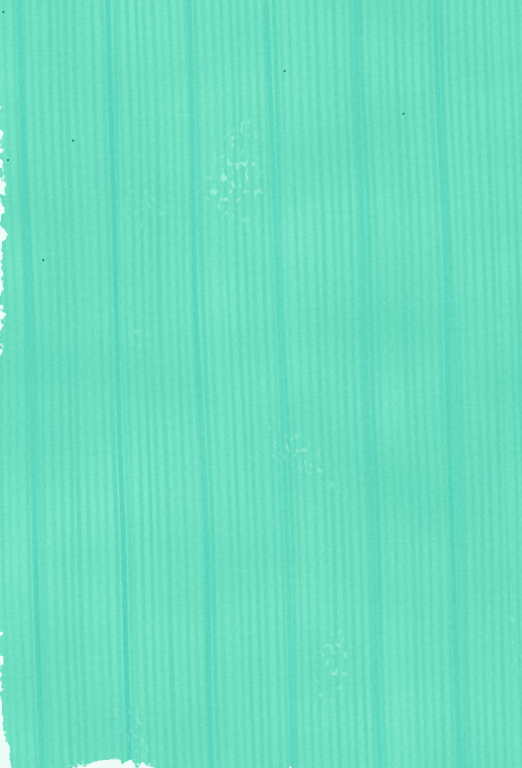
A Shadertoy shader for this texture:

```glsl
// Mint paint with thin, hand-drawn vertical lines that drift sideways down the sheet.
// Wobbling fine lines and bolder pairs are layered over a mottled wash, then
// paper grain, worn pale flecks, bare ragged edges and a few dark specks are added.

float hash(vec2 p) {
    vec3 q = fract(p.xyx * vec3(0.1031, 0.1030, 0.0973));
    q += dot(q, q.yzx + 33.33);
    return fract((q.x + q.y) * q.z);
}

// Gradient noise, roughly -0.7 to 0.7
float corner(vec2 cell, vec2 offset) {
    float angle = 6.2832 * hash(cell);
    return dot(vec2(cos(angle), sin(angle)), offset);
}

float noise(vec2 p) {
    p += 100.0;
    vec2 i = floor(p), f = fract(p);
    vec2 u = f * f * f * (f * (f * 6.0 - 15.0) + 10.0);
    float low = mix(corner(i, f), corner(i + vec2(1, 0), f - vec2(1, 0)), u.x);
    float high = mix(corner(i + vec2(0, 1), f - vec2(0, 1)), corner(i + 1.0, f - 1.0), u.x);
    return mix(low, high, u.y);
}

float band(float dist, float halfWidth, float blur) {
    return 1.0 - smoothstep(halfWidth - blur, halfWidth + blur, abs(dist));
}

// Closely spaced faint lines, each with its own wobble, width and strength
float fineLines(float x, float y) {
    float pitch = 0.0113, ink = 0.0;
    float cell = floor(x / pitch);
    for (float k = -1.0; k <= 1.0; k++) {
        float id = cell + k;
        float seed = hash(vec2(id, 7.0));
        float wobble = 0.0022 * noise(vec2(id * 3.7, y * 4.0)) + 0.0025 * (seed - 0.5);
        float halfWidth = 0.0021 + 0.0011 * hash(vec2(id, 19.0));
        float strength = 0.42 + 0.3 * hash(vec2(id, 31.0)) + 0.35 * noise(vec2(id * 5.3, y * 5.0));
        ink = max(ink, strength * band(x - (id + 0.5) * pitch - wobble, halfWidth, 0.0015));
    }
    return ink;
}

// Bolder lines in pairs that part and merge along their length
float boldLines(float x, float y) {
    float pitch = 0.109, ink = 0.0;
    float id = floor(x / pitch);
    float center = (id + 0.24) * pitch + 0.012 * (hash(vec2(id, 3.0)) - 0.5);
    for (float k = 0.0; k < 2.0; k++) {
        float path = center + k * (0.008 + 0.006 * noise(vec2(id * 4.1, y * 2.0)))
                   + 0.004 * noise(vec2(id * 7.3 + k * 2.6, y * 2.5));
        float strength = 0.75 - 0.3 * k + 0.5 * noise(vec2(id * 9.7 + k * 5.0, y * 3.0));
        ink = max(ink, strength * band(x - path, 0.0032 - 0.0006 * k, 0.0015));
    }
    return ink;
}

void mainImage(out vec4 fragColor, in vec2 fragCoord) {
    vec2 p = fragCoord / iResolution.y;

    // Mottled wash
    float mottle = 0.65 * noise(p * vec2(3.5, 6.0) + 4.3) + 0.4 * noise(p * vec2(9.0, 13.0));
    float shadow = exp(-12.0 * pow(p.y - 0.56, 2.0)) * smoothstep(0.1, 0.6, p.x);
    vec3 color = vec3(0.465, 0.895, 0.772);
    color += vec3(0.07, 0.045, 0.035) * (mottle - 0.1 - 0.3 * shadow);

    // Drifting lines
    float x = p.x - 0.031 * (1.0 - p.y) + 0.006 * noise(vec2(p.x * 4.0, p.y * 2.5));
    color = mix(color, vec3(0.365, 0.827, 0.728), fineLines(x, p.y) * 0.85);
    color = mix(color, vec3(0.315, 0.815, 0.735), clamp(boldLines(x, p.y), 0.0, 1.0) * 0.75);

    // Paper grain
    float grain = noise(p * 310.0) + 0.7 * noise(p * 150.0 + 9.0);
    color += vec3(0.030, 0.020, 0.022) * grain;

    // Worn flecks gathered in a few patches
    float patches = smoothstep(0.30, 0.55, noise(p * vec2(8.0, 6.0) + 21.0));
    float fleck = smoothstep(0.12, 0.5, noise(p * vec2(170.0, 110.0)) + 0.3 * noise(p * 60.0));
    color = mix(color, vec3(0.68, 0.96, 0.87), 0.75 * patches * fleck);

    // Bare ragged paper at the left and bottom edges
    float rag = 0.010 * noise(p * vec2(70.0, 60.0)) + 0.006 * noise(p * 160.0);
    float left = 0.0055 * cos((p.y - 0.68) * 9.3) - 0.001 + 0.012 * exp(-p.y * 22.0);
    float bottom = 0.012 * band(p.x - 0.15, 0.05, 0.025) - 0.004;
    float bare = max(left - p.x, bottom - p.y) + rag;
    color = mix(color, vec3(0.93, 0.99, 0.97), smoothstep(-0.0005, 0.003, bare));

    // Scattered dark specks
    for (float i = 0.0; i < 6.0; i++) {
        vec2 spot = vec2(0.66 * hash(vec2(i, 41.0)), hash(vec2(i, 57.0)));
        float speck = 1.0 - smoothstep(0.0006, 0.0022, length(p - spot));
        color = mix(color, vec3(0.12, 0.38, 0.36), speck * 0.75);
    }

    fragColor = vec4(clamp(color, 0.0, 1.0), 1.0);
}
```
